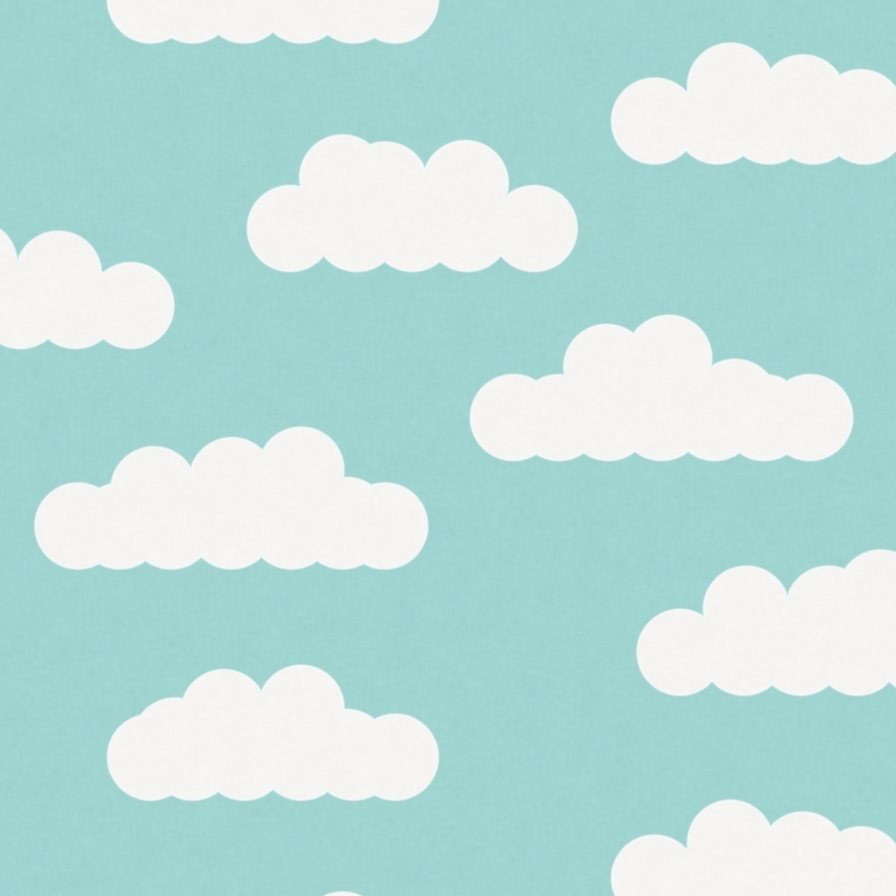
Reproduce this pattern procedurally as a three.js fragment shader.

```glsl
// Flat white clouds on a pale aqua sky, tiled vertically.
// Each cloud is a union of equal discs: an evenly strung base row plus
// a few crown lobes. Gradient noise adds a faint woven paper grain.

varying vec2 vUv;

const float TILE_HEIGHT = 0.845;
const float LOBE_RADIUS = 0.0487;
const float EDGE_SOFTNESS = 0.0016;
const float RIM_WIDTH = 0.0035;
const int MAX_BASE_LOBES = 7;

const vec3 SKY = vec3(0.627, 0.831, 0.820);
const vec3 CLOUD = vec3(0.961, 0.959, 0.953);
const vec3 INNER_RIM = vec3(0.935, 0.978, 0.975);
const vec3 OUTER_RIM = vec3(0.655, 0.820, 0.810);

vec2 gradientAt(vec2 cell) {
  vec2 q = fract(cell * vec2(0.1031, 0.1137));
  q += dot(q, q.yx + 33.33);
  float angle = 6.28319 * fract((q.x + q.y) * q.x * 17.17);
  return vec2(cos(angle), sin(angle));
}

float gradientNoise(vec2 p) {
  vec2 i = floor(p), f = fract(p);
  vec2 u = f * f * f * (f * (f * 6.0 - 15.0) + 10.0);
  vec2 e = vec2(1.0, 0.0);
  float low = mix(dot(gradientAt(i), f),
                  dot(gradientAt(i + e.xy), f - e.xy), u.x);
  float high = mix(dot(gradientAt(i + e.yx), f - e.yx),
                   dot(gradientAt(i + e.xx), f - e.xx), u.x);
  return mix(low, high, u.y);
}

// Crossed thread-like noise with a soft mottling.
float fabricGrain(vec2 p) {
  return 0.4 * gradientNoise(p * vec2(90.0, 230.0))
       + 0.4 * gradientNoise(p * vec2(230.0, 90.0) + 41.0)
       + 0.3 * gradientNoise(p * 28.0 + 83.0);
}

float disc(vec2 p, vec2 center) {
  return length(p - center) - 1.0;
}

// Signed distance to a cloud. start is the first base lobe; span, skew and
// the crown offsets a to d are in lobe radii.
float cloud(vec2 p, vec2 start, float count, float span, float skew,
            vec2 a, vec2 b, vec2 c, vec2 d) {
  vec2 q = p - start;
  q.y = mod(q.y + 0.3, TILE_HEIGHT) - 0.3;
  q /= LOBE_RADIUS;
  float dist = min(min(disc(q, a), disc(q, b)), min(disc(q, c), disc(q, d)));
  for (int i = 0; i < MAX_BASE_LOBES; i++) {
    if (float(i) >= count) break;
    float t = float(i) / (count - 1.0);
    float x = span * t + skew * sin(6.28319 * t);
    dist = min(dist, disc(q, vec2(x, 0.0)));
  }
  return dist * LOBE_RADIUS;
}

// All seven clouds of one tile.
float cloudField(vec2 p) {
  float d = cloud(p, vec2(0.324, 0.745), 5.0, 5.59, 0.13,
    vec2(1.20, 1.16), vec2(2.17, 1.00), vec2(4.01, 1.03), vec2(4.01, 1.03));
  d = min(d, cloud(p, vec2(0.7305, 0.865), 6.0, 6.26, 0.20,
    vec2(1.74, 0.80), vec2(3.40, 0.53), vec2(4.73, 0.19), vec2(4.73, 0.19)));
  d = min(d, cloud(p, vec2(-0.039, 0.659), 4.0, 3.80, 0.0,
    vec2(0.21, 0.96), vec2(2.14, 0.72), vec2(2.14, 0.72), vec2(2.14, 0.72)));
  d = min(d, cloud(p, vec2(0.573, 0.534), 7.0, 6.79, -0.10,
    vec2(2.14, 1.15), vec2(3.56, 1.36), vec2(5.08, 0.35), vec2(5.08, 0.35)));
  d = min(d, cloud(p, vec2(0.087, 0.413), 7.0, 7.03, -0.24,
    vec2(1.74, 0.83), vec2(3.53, 1.04), vec2(5.11, 1.28), vec2(6.15, 0.13)));
  d = min(d, cloud(p, vec2(0.759, 0.272), 5.0, 5.53, 0.08,
    vec2(1.52, 0.99), vec2(3.40, 0.99), vec2(4.60, 1.36), vec2(4.60, 1.36)));
  d = min(d, cloud(p, vec2(0.168, 0.155), 6.0, 5.61, -0.17,
    vec2(0.56, 0.37), vec2(1.68, 1.02), vec2(3.45, 1.12), vec2(4.49, 0.11)));
  return d;
}

void main() {
  float dist = cloudField(vUv);

  // Fills, each shifting slightly in tint close to the outline
  float rim = 1.0 - smoothstep(RIM_WIDTH * 0.5, RIM_WIDTH, abs(dist));
  vec3 sky = mix(SKY, OUTER_RIM, rim);
  vec3 white = mix(CLOUD, INNER_RIM, rim);
  float cover = 1.0 - smoothstep(-EDGE_SOFTNESS, EDGE_SOFTNESS, dist);
  vec3 color = mix(sky, white, cover);

  // Grain, quieter on the clouds
  color += fabricGrain(vUv) * mix(0.035, 0.018, cover);

  gl_FragColor = vec4(color, 1.0);
}
```
